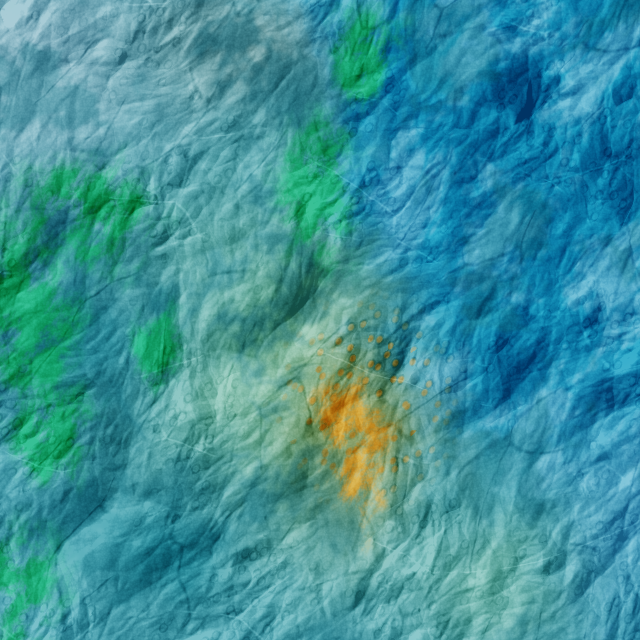
Write a Shadertoy shader that draws this texture.

```glsl
// Crumpled tissue paper soaked with blue, green and orange dye.
// Soft dye pools are blended over teal, then angular cellular folds are
// lit from the upper left, with drop marks, crease lines and fibre on top.
const vec3 TEAL   = vec3(0.26, 0.60, 0.66);
const vec3 MIST   = vec3(0.48, 0.67, 0.73);
const vec3 SAGE   = vec3(0.46, 0.71, 0.63);
const vec3 AZURE  = vec3(0.04, 0.49, 0.66);
const vec3 SKY    = vec3(0.33, 0.65, 0.77);
const vec3 DEEP   = vec3(0.06, 0.43, 0.50);
const vec3 GREEN  = vec3(0.04, 0.60, 0.35);
const vec3 OCHRE  = vec3(0.59, 0.61, 0.33);
const vec3 ORANGE = vec3(0.80, 0.53, 0.08);

// Green pools: centre xy, radii zw
const vec4 POOLS[7] = vec4[7](
    vec4(0.03, 0.50, 0.08, 0.15), vec4(0.14, 0.67, 0.12, 0.08),
    vec4(0.50, 0.70, 0.07, 0.12), vec4(0.57, 0.91, 0.05, 0.09),
    vec4(0.03, 0.07, 0.07, 0.10), vec4(0.09, 0.33, 0.06, 0.08),
    vec4(0.25, 0.46, 0.04, 0.06));

vec2 hash2(vec2 p) {
    vec3 q = fract(p.xyx * vec3(0.1031, 0.1030, 0.0973));
    q += dot(q, q.yzx + 33.33);
    return fract((q.xx + q.yz) * q.zy);
}

// Nearest distance, second distance, cell id, sideways offset from its centre
vec4 cellular(vec2 p) {
    vec4 best = vec4(9.0, 9.0, 0.0, 0.0);
    for (int k = 0; k < 9; k++) {
        vec2 id = floor(p) + vec2(k % 3 - 1, k / 3 - 1);
        vec2 rnd = hash2(id), d = p - id - rnd;
        float r = length(d);
        if (r < best.x) best = vec4(r, best.x, fract(rnd.x * 7.0 + rnd.y * 13.0), d.x);
        else best.y = min(best.y, r);
    }
    return best;
}

// Layered sines, roughened by cells: cloudy values around zero
float mottle(vec2 p) {
    float sum = 0.0, amp = 0.5;
    for (int i = 0; i < 4; i++) {
        p = mat2(0.8, 0.6, -0.6, 0.8) * p * 1.7 + 1.3;
        p += 0.3 * sin(p.yx * 0.8);
        sum += amp * sin(p.x) * sin(p.y);
        amp *= 0.62;
    }
    return sum + 0.45 * (0.45 - cellular(p * 0.35).x) + 0.35 * (0.45 - cellular(p * 0.8).x);
}

float blob(vec2 p, vec2 centre, vec2 radii) {
    vec2 d = (p - centre) / radii;
    return exp(-dot(d, d));
}

// Frame whose second axis follows the steep diagonal folds
vec2 foldFrame(vec2 p, float stretch) {
    return vec2(dot(p, vec2(0.85, -0.53)), dot(p, vec2(0.53, 0.85)) * stretch);
}

float relief(vec2 p, float scale) {
    float height = 0.0, amp = 1.0;
    p = foldFrame(p, 0.7) * scale;
    for (int i = 0; i < 4; i++) {
        p += 0.12 * sin(p.yx * 2.1 + float(i)) + 0.03 * sin(p.yx * 6.3 + 2.0);
        vec4 c = cellular(p);
        height += amp * (c.y - 0.5 * c.x);
        p = mat2(0.88, 0.47, -0.47, 0.88) * p * 1.9 + 7.7;
        amp *= 0.48;
    }
    return height / scale;
}

// Thin lines along cell borders
float creases(vec2 p, float width) {
    vec4 c = cellular(p + 0.2 * sin(p.yx * 2.3));
    return 1.0 - smoothstep(0.0, width, c.y - c.x);
}

// Tilted faces: shade ramps across each cell and breaks sharply at its folds
float facets(vec2 p) {
    vec4 c = cellular(p + 0.15 * sin(p.yx * 2.7) + 0.04 * sin(p.yx * 9.0));
    float tilt = c.w * (fract(c.z * 9.0) * 2.4 - 0.7) + 0.7 * (c.z - 0.5);
    return tilt * smoothstep(0.0, 0.07, c.y - c.x);
}

vec3 dye(vec2 p, float cloud, float streak, float speck) {
    vec3 col = mix(TEAL, MIST, blob(p, vec2(0.03, 0.92), vec2(0.28, 0.24)));
    col = mix(col, MIST * vec3(1.05, 0.97, 0.9), 0.8 * blob(p, vec2(0.40, 0.93), vec2(0.17, 0.10)));
    col = mix(col, SAGE, blob(p, vec2(0.43, 0.42), vec2(0.21, 0.27)));
    float blue = smoothstep(0.50, 0.74, p.x + 0.22 * (p.y - 0.5) + 0.07 * cloud);
    col = mix(col, AZURE, blue * (0.3 + 0.7 * smoothstep(0.0, 0.4, p.y)));
    col = mix(col, SKY, 0.7 * blue * smoothstep(-0.1, 0.5, streak));
    col = mix(col, SKY, 0.85 * blob(p, vec2(0.97, 0.17), vec2(0.13, 0.17)));
    col = mix(col, SAGE, 0.75 * blob(p, vec2(0.77, 0.09), vec2(0.14, 0.16)));
    col = mix(col, DEEP, 0.9 * blob(p, vec2(0.27, 0.14), vec2(0.13, 0.11)));
    col = mix(col, DEEP, 0.8 * blob(p, vec2(0.15, 0.46), vec2(0.13, 0.11)));
    col = mix(col, DEEP, 0.4 * smoothstep(0.05, 0.5, -cloud));
    float green = 0.0;
    for (int i = 0; i < 7; i++) green = max(green, blob(p, POOLS[i].xy, POOLS[i].zw));
    col = mix(col, GREEN, 0.9 * smoothstep(0.1, 1.0, green * (1.0 + 0.7 * streak + 0.9 * speck)));
    col = mix(col, OCHRE, 0.75 * blob(p, vec2(0.56, 0.33), vec2(0.11, 0.16)));
    float core = blob(p, vec2(0.55, 0.31), vec2(0.06, 0.14)) * (1.0 + 0.7 * streak + 1.2 * speck);
    return mix(col, ORANGE, 0.85 * smoothstep(0.3, 1.3, core));
}

void mainImage(out vec4 fragColor, in vec2 fragCoord) {
    vec2 uv = fragCoord / iResolution.y;
    float cloud = mottle(uv * 8.0), streak = mottle(foldFrame(uv, 0.55) * 15.0 + 4.0);
    float speck = mottle(foldFrame(uv, 0.6) * 42.0);
    vec3 col = dye(uv + 0.03 * vec2(cloud, streak), cloud, streak, speck);
    // Drop marks: orange spots near the warm pool, faint rings elsewhere
    vec4 drop = cellular(foldFrame(uv, 0.75) * 58.0);
    float spot = (1.0 - smoothstep(0.14, 0.36, drop.x)) * step(drop.z, 0.5);
    col = mix(col, ORANGE * 0.9, 0.6 * spot * smoothstep(0.2, 0.8, blob(uv, vec2(0.57, 0.37), vec2(0.14, 0.16))));
    float ring = (1.0 - smoothstep(0.03, 0.12, abs(drop.x - 0.32))) * step(drop.z, 0.5);
    // Folds lit from the upper left; tone is an exponent, so shade saturates
    vec2 toLight = vec2(-0.8, 0.6) * 0.0018, sheet = uv + 0.005 * vec2(streak, cloud);
    float slope = (relief(sheet + toLight, 7.0) - relief(sheet - toLight, 7.0)) / 0.0036;
    float tone = 0.15 * slope * (0.85 + 0.6 * cloud) - 0.2 * streak - 0.1 * cloud - 0.1 * speck;
    tone += 0.42 * facets(foldFrame(sheet, 0.6) * 8.0);
    tone += 0.36 * facets(foldFrame(sheet, 0.75) * 19.0 + 5.0) * smoothstep(-0.4, 0.3, cloud);
    tone += 0.2 * ring * smoothstep(-0.3, 0.4, cloud);
    // Dark veins, pale pressed folds, paper fibre
    tone += 0.32 * creases(foldFrame(sheet, 0.5) * 11.0, 0.06) * smoothstep(-0.05, 0.3, streak);
    tone -= 0.3 * creases(sheet * vec2(4.0, 7.0) + 3.0, 0.03) * smoothstep(0.0, 0.35, cloud);
    tone += 0.12 * (cellular(uv * 120.0).x - 0.45) + 0.15 * (cellular(uv * 270.0).x - 0.45);
    fragColor = vec4(pow(max(col, 0.01), vec3(exp(clamp(tone, -0.6, 0.8)))), 1.0);
}
```
